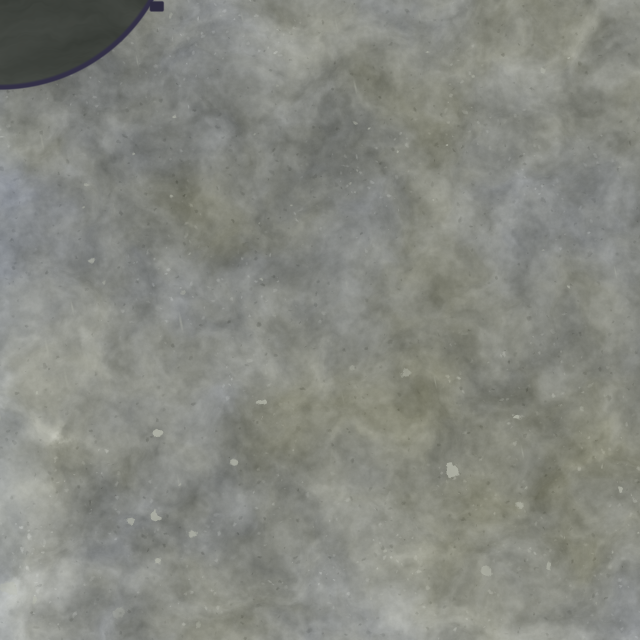
A WebGL 2 fragment shader for this texture:

```glsl
#version 300 es
precision highp float;

#define BASE_COLOR vec3(0.530, 0.537, 0.508)
#define PAINT_COLOR vec3(0.72, 0.73, 0.68)
#define DISC_COLOR vec3(0.250, 0.265, 0.245)
#define RIM_COLOR vec3(0.20, 0.19, 0.28)
#define DISC_CENTER vec2(0.0, 1.136)
#define DISC_RADIUS 0.276
#define CLOUD_CONTRAST 0.16
#define MOTTLE_CONTRAST 0.20
#define GRAIN_CONTRAST 0.09
#define WARM_STAIN 0.16

uniform vec2 u_resolution;
out vec4 outColor;

vec3 hash3(vec2 cell) {
  uvec2 q = uvec2(ivec2(cell) + 4096);
  uint h = q.x * 1597334677u ^ q.y * 3812015801u;
  uvec3 v = uvec3(h, h ^ 0x9e3779b9u, h + 0x7f4a7c15u);
  v = (v ^ (v >> 16u)) * 2246822519u;
  v = (v ^ (v >> 13u)) * 3266489917u;
  v ^= v >> 16u;
  return vec3(v >> 8u) / 16777216.0;
}

float valueNoise(vec2 p) {
  vec2 i = floor(p), f = fract(p);
  f = f * f * (3.0 - 2.0 * f);
  float low = mix(hash3(i).x, hash3(i + vec2(1, 0)).x, f.x);
  float high = mix(hash3(i + vec2(0, 1)).x, hash3(i + vec2(1, 1)).x, f.x);
  return mix(low, high, f.y);
}

// Layered noise centred on zero
float fbm(vec2 p) {
  float sum = 0.0, weight = 0.5;
  for (int k = 0; k < 5; k++) {
    sum += weight * (valueNoise(p) - 0.5);
    p = mat2(1.6, 1.2, -1.2, 1.6) * p + 17.3;
    weight *= 0.55;
  }
  return sum;
}

// Scattered cellular spots; radius is a fraction of a cell
float spots(vec2 p, float cells, float density, float radius, float blur) {
  vec2 q = p * cells, home = floor(q);
  float cover = 0.0;
  for (int y = -1; y <= 1; y++) {
    for (int x = -1; x <= 1; x++) {
      vec2 cell = home + vec2(x, y);
      vec3 h = hash3(cell + 61.0);
      vec3 shape = hash3(cell + 613.0);
      float r = radius * mix(0.35, 1.0, shape.x * shape.x);
      float edge = r - length(q - cell - h.xy);
      float strength = step(h.z, density) * mix(0.45, 1.0, shape.y);
      cover = max(cover, strength * smoothstep(-blur, blur, edge / cells));
    }
  }
  return cover;
}

// Soft elliptical area
float area(vec2 p, vec2 center, vec2 size) {
  vec2 d = (p - center) / size;
  return exp(-dot(d, d));
}

void main() {
  vec2 p = gl_FragCoord.xy / u_resolution.y;
  float pixel = 1.0 / u_resolution.y;
  float blur = max(pixel, 0.0016);
  vec2 warp = vec2(fbm(p * 9.0 + 3.0), fbm(p * 9.0 + 41.0));
  vec2 w = p + 0.09 * warp;

  // Broad lighting, worn bands and trowel streaks
  float tone = 0.022 * smoothstep(0.80, 0.92, p.y) + 0.022 * smoothstep(0.30, 0.05, p.y);
  tone += 0.035 * smoothstep(0.12, 0.0, w.x);
  tone -= 0.030 * area(w, vec2(0.33, 0.80), vec2(0.30, 0.04));
  tone -= 0.022 * area(w, vec2(0.48, 0.66), vec2(0.25, 0.12));
  tone -= 0.018 * area(w, vec2(0.38, 0.25), vec2(0.22, 0.08));
  tone -= 0.020 * area(w, vec2(0.97, 0.55), vec2(0.14, 0.16));
  float outer = smoothstep(0.18, 0.38, abs(p.y - 0.5));
  tone += 0.11 * outer * fbm(vec2(w.x * 4.0 + w.y * 2.0, w.y * 24.0));

  // Cloudy mottling and fine grain
  tone += CLOUD_CONTRAST * fbm(w * 5.0);
  tone += MOTTLE_CONTRAST * fbm(w * 22.0 + 9.0);
  tone += GRAIN_CONTRAST * fbm(p * 85.0 + 5.0);

  // Warm stains and a cool left edge
  float stain = fbm(w * 6.0 + 70.0) + 0.12 * area(p, vec2(0.5, 0.5), vec2(0.35)) - 0.06;
  vec3 color = BASE_COLOR + tone + WARM_STAIN * stain * vec3(0.1, 0.0, -0.6);
  color += 0.022 * smoothstep(0.07, 0.0, w.x) * vec3(-0.3, 0.0, 1.0);

  // Pale worn patches, dark pits and light specks
  float patches = area(w, vec2(0.075, 0.325), vec2(0.035, 0.028));
  patches += 0.7 * area(w, vec2(0.01, 0.10), vec2(0.02, 0.04));
  patches += 0.4 * area(w, vec2(0.80, 0.65), vec2(0.04, 0.03));
  color += 0.14 * patches * smoothstep(-0.12, 0.12, fbm(p * 28.0));
  vec2 rough = p + 0.012 * vec2(fbm(p * 60.0), fbm(p * 60.0 + 33.0));
  color -= 0.07 * spots(rough + 2.7, 70.0, 0.16, 0.22, blur);
  float worn = smoothstep(-0.08, 0.12, fbm(p * 7.0 + 25.0));
  color += 0.09 * worn * spots(rough, 80.0, 0.22, 0.24, blur);

  // Paint drops and short upright scratches
  float lower = smoothstep(0.50, 0.38, p.y) * smoothstep(0.0, 0.10, p.y);
  float paint = lower * spots(rough + 0.6 * (rough - p), 17.0, 0.10, 0.22, blur);
  paint = max(paint, 0.8 * spots(rough + 1.3, 30.0, 0.05, 0.14, blur));
  vec2 slanted = vec2(p.x + 0.2 * p.y, p.y * 0.16);
  paint = max(paint, 0.45 * spots(slanted + 4.1, 48.0, 0.04, 0.09, blur));
  color = mix(color, PAINT_COLOR, 0.85 * paint);

  // Dark disc with a tinted rim and a small peg
  float d = length(p - DISC_CENTER) - DISC_RADIUS;
  vec3 disc = DISC_COLOR + 0.10 * fbm(vec2(w.x * 9.0, w.y * 30.0));
  disc = mix(disc, RIM_COLOR, smoothstep(-0.010, -0.005, d));
  color *= 1.0 - 0.12 * exp(-max(d, 0.0) * 90.0);
  color = mix(color, disc, smoothstep(blur, -blur, d));
  vec2 peg = abs(p - vec2(0.245, 0.990)) - vec2(0.008, 0.005);
  float pegDistance = length(max(peg, 0.0)) - 0.003;
  color = mix(color, RIM_COLOR * 0.9, smoothstep(blur, -blur, pegDistance));

  outColor = vec4(clamp(color, 0.0, 1.0), 1.0);
}
```
